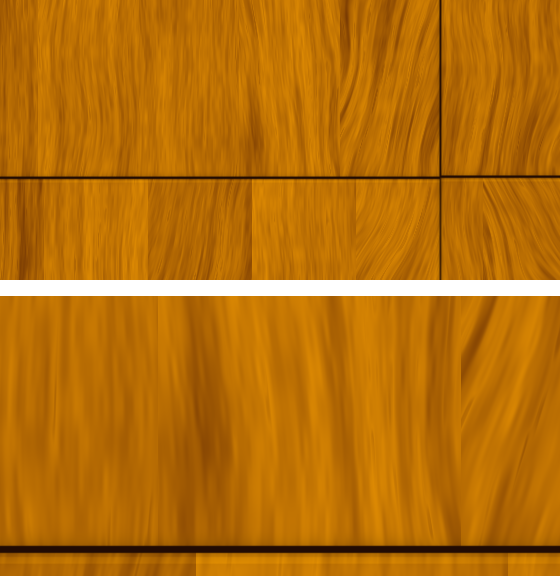
Top: the whole. Bottom: its middle third, enlarged.
A WebGL 2 fragment shader for this texture:

```glsl
#version 300 es
precision highp float;
// Oiled oak panels of glued vertical staves, parted by dark grooves.
uniform vec2 u_resolution;
out vec4 fragColor;

float hash(vec2 p) {
  return fract(sin(dot(p, vec2(127.1, 311.7))) * 43758.5453);
}

float noise(vec2 p) {
  vec2 i = floor(p), f = fract(p);
  f = f * f * (3.0 - 2.0 * f);
  return mix(mix(hash(i), hash(i + vec2(1, 0)), f.x),
             mix(hash(i + vec2(0, 1)), hash(i + vec2(1, 1)), f.x), f.y);
}

// Soft-edged line of the given half width around distance zero
float line(float d, float halfWidth) {
  float px = 1.0 / u_resolution.y;
  return 1.0 - smoothstep(halfWidth - px, halfWidth + px, abs(d));
}

// Per stave, upper row then lower row: brightness, slant, strength of figure
const vec3 STAVES[14] = vec3[14](
  vec3(-0.25, 0.00, 0.2), vec3(0.08, 0.03, 0.25), vec3(0.02, 0.0, 0.15),
  vec3(0.12, -0.06, 0.6), vec3(0.05, 0.22, 1.0), vec3(-0.06, 0.12, 0.7),
  vec3(0.0),
  vec3(-0.28, 0.05, 0.8), vec3(0.18, 0.0, 0.1), vec3(-0.2, 0.25, 0.5),
  vec3(0.2, 0.0, 0.15), vec3(0.03, 0.3, 0.5), vec3(-0.05, 0.0, 0.3),
  vec3(0.0, -0.4, 1.0));

// Stave number counted from the left, 0 to 6
int staveIndex(float x, bool upper, bool right) {
  if (right) return upper || x < 1.724 ? 5 : 6;
  float n = upper ? (x - 0.135) / 0.36 : (x - 0.156) / 0.372;
  return int(clamp(floor(n) + 1.0, 0.0, 4.0));
}

void main() {
  vec2 p = gl_FragCoord.xy / u_resolution.y;
  float fromPost = p.x - 1.573;
  bool right = fromPost > 0.0;
  float fromRail = p.y - (right ? 0.369 : 0.365);
  bool upper = fromRail > 0.0;
  int index = staveIndex(p.x, upper, right) + (upper ? 0 : 7);
  vec3 stave = STAVES[index];
  vec2 seed = float(index) * vec2(17.3, 9.1);

  // Grain runs up the stave, leaning and wandering with its figure
  float wander = noise(p * vec2(5.0, 3.5) + seed) - 0.5;
  float across = p.x - stave.y * p.y + (0.02 + 0.12 * stave.z) * wander;
  float streak = noise(vec2(across * 30.0, p.y * 1.5) + seed);
  float fiber = noise(vec2(across * 95.0, p.y * 5.0) + seed);
  float pore = noise(vec2(across * 190.0, p.y * 22.0) + seed);
  float ring = noise(vec2(across * 50.0, p.y * 3.0) + seed + 40.0);
  float cloud = noise(p * vec2(6.0, 2.5) + seed + 80.0);

  float tone = 0.75 + stave.x + 0.45 * (streak - 0.5) + 0.65 * (fiber - 0.5)
             + 0.5 * (pore - 0.5) + 0.35 * (cloud - 0.5);
  tone -= 0.8 * stave.z * smoothstep(0.5, 0.9, ring);
  tone -= 0.7 * smoothstep(0.72, 0.95, fiber) * smoothstep(0.4, 0.8, pore);

  // Smoky stain at the foot of the middle stave
  vec2 stain = (p - vec2(0.9, 0.45)) / vec2(0.055, 0.14);
  if (upper) tone -= 0.7 * exp(-dot(stain, stain)) * (0.5 + streak);

  // Bright bevel under the rail
  tone += 0.35 * line(fromRail + 0.013, 0.004);
  vec3 color = vec3(0.60, 0.33, 0.01) + max(tone, -1.2) * vec3(0.19, 0.15, 0.0);

  // Grooves, with a soft shade beside them
  vec3 groove = vec3(0.13, 0.045, 0.01);
  float shade = exp(-abs(fromRail) * 130.0) + exp(-abs(fromPost) * 150.0);
  color *= 1.0 - 0.25 * min(shade, 1.0);
  color = mix(color, groove, line(fromPost, 0.0032) * (upper ? 0.95 : 0.7));
  color = mix(color, groove, line(fromRail, 0.0042));
  fragColor = vec4(color, 1.0);
}
```
